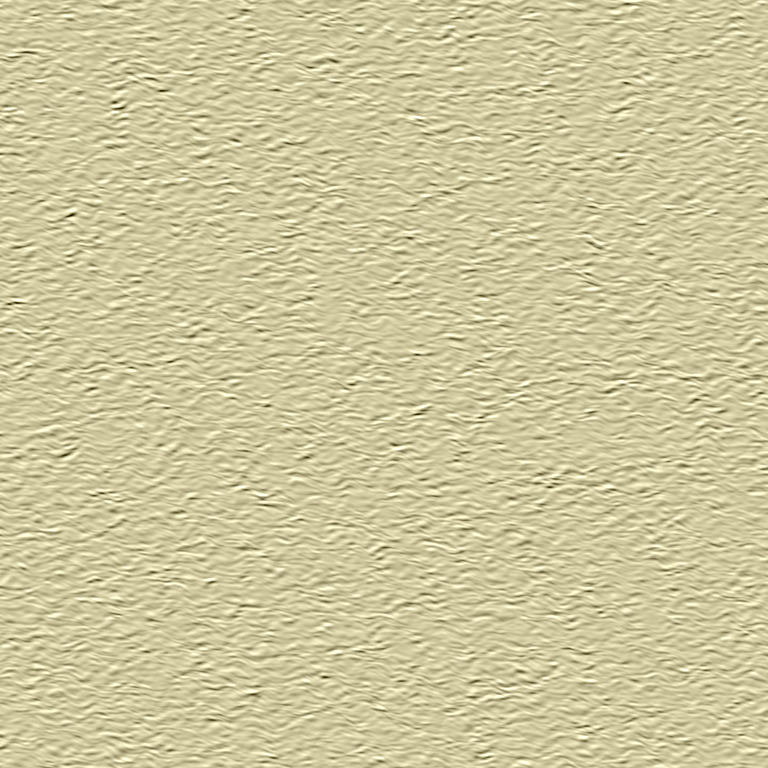
This texture is drawn by a Shadertoy shader. Its source:

```glsl
// Cream plaster or leather surface with fine, thin, mostly horizontal embossed wrinkles.

vec2 randomDirection(vec2 cell) {
    vec3 h = fract(cell.xyx * vec3(0.1031, 0.1030, 0.0973));
    h += dot(h, h.yzx + 33.33);
    float angle = 6.2832 * fract((h.x + h.y) * h.z);
    return vec2(cos(angle), sin(angle));
}

float gradientNoise(vec2 p) {
    vec2 cell = floor(p), f = fract(p);
    vec2 w = f * f * (3.0 - 2.0 * f);
    float a = dot(randomDirection(cell), f);
    float b = dot(randomDirection(cell + vec2(1, 0)), f - vec2(1, 0));
    float c = dot(randomDirection(cell + vec2(0, 1)), f - vec2(0, 1));
    float d = dot(randomDirection(cell + vec2(1, 1)), f - vec2(1, 1));
    return mix(mix(a, b, w.x), mix(c, d, w.x), w.y);
}

// Layers of thin wrinkles, tilted down, level and up, each finer than the last
float wrinkleHeight(vec2 p) {
    p.y += 0.006 * gradientNoise(p * vec2(32.0, 40.0) + 71.0);
    float height = 0.0, amplitude = 1.0;
    vec2 frequency = vec2(46.0, 118.0);
    for (int i = 0; i < 3; i++) {
        float shear = 0.13 * (float(i) - 1.0);
        vec2 q = vec2(p.x, p.y + shear * p.x);
        height += amplitude * gradientNoise(q * frequency + 37.0 * float(i));
        frequency *= 1.4;
        amplitude *= 0.8;
    }
    return height;
}

void mainImage(out vec4 fragColor, in vec2 fragCoord) {
    vec2 uv = fragCoord / iResolution.y;

    // Relief lit from above and slightly from the left
    vec2 towardLight = vec2(-0.0004, 0.0011);
    float relief = wrinkleHeight(uv - towardLight) - wrinkleHeight(uv + towardLight);

    // Small calm and rough patches
    float roughness = 0.95 + 0.5 * gradientNoise(uv * 15.0 + 5.0)
                    + 0.7 * gradientNoise(uv * 36.0 + 19.0);
    float shade = 0.36 * relief * roughness;
    shade *= 0.82 + 1.1 * abs(shade);   // flat ground, crisp creases
    shade -= 0.5 * shade * shade;       // deeper shadows than highlights
    shade += 0.015 * gradientNoise(uv * 18.0 + 53.0);

    vec3 cream = vec3(0.813, 0.784, 0.624);
    fragColor = vec4(clamp(cream + shade, 0.0, 1.0), 1.0);
}
```
